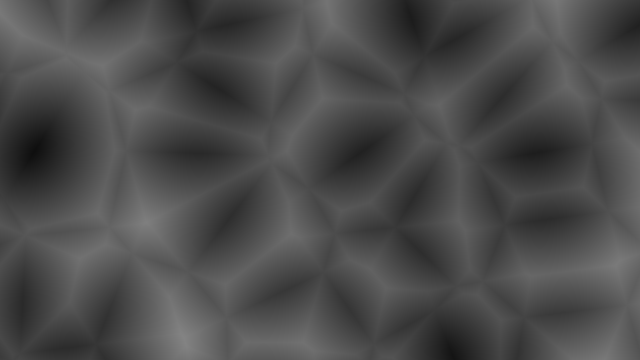
Reproduce this texture procedurally as a Shadertoy shader.

```glsl
// Soft grey facets: the distance to the second nearest of scattered sites.
// Each pair of neighbouring sites makes a dark crease, framed by pale ridges;
// a jittered grid supplies the sites and the distance sets the grey directly.

#define CELLS_HIGH 3.4          // grid cells over the canvas height
#define JITTER 0.97             // 0 = regular grid, 1 = site anywhere in its cell
#define GAIN 0.44               // grey per cell width of distance
#define BASE_GREY 0.002         // grey at zero distance
#define PATTERN_OFFSET vec2(17.0, 41.0)

// Two pseudo-random values in 0..1 for a grid cell
vec2 hash2(vec2 cell) {
    vec3 p = fract(vec3(cell.xyx) * vec3(0.1031, 0.1030, 0.0973));
    p += dot(p, p.yzx + 33.33);
    return fract((p.xx + p.yz) * p.zy);
}

// Position of the site that belongs to a cell
vec2 sitePosition(vec2 cell) {
    return cell + 0.5 + JITTER * (hash2(cell) - 0.5);
}

// Distance from a point to its second nearest site
float secondNearest(vec2 point) {
    vec2 home = floor(point);
    float first = 1e3;
    float second = 1e3;
    for (int y = -2; y <= 2; y++) {
        for (int x = -2; x <= 2; x++) {
            vec2 cell = home + vec2(float(x), float(y));
            float d = distance(point, sitePosition(cell));
            second = min(second, max(first, d));
            first = min(first, d);
        }
    }
    return second;
}

void mainImage(out vec4 fragColor, in vec2 fragCoord) {
    vec2 point = fragCoord / iResolution.y * CELLS_HIGH + PATTERN_OFFSET;
    float grey = BASE_GREY + GAIN * secondNearest(point);
    fragColor = vec4(vec3(clamp(grey, 0.0, 1.0)), 1.0);
}
```
